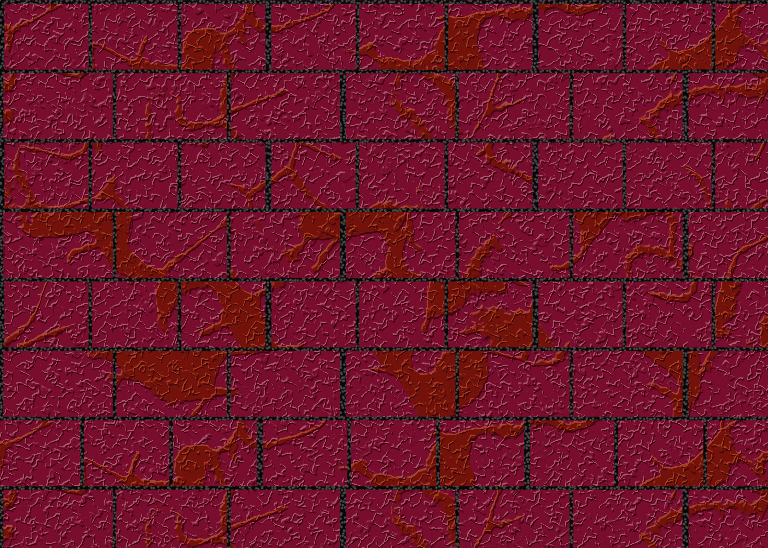
Give the GLSL for this texture, as a Shadertoy shader.

```glsl
// Crimson brick wall in running courses with speckled black mortar.
// Courses alternate two brick widths; an embossed height field built from
// cellular noise gives the grain, and warped cell borders give rusty cracks.

const float COURSE_HEIGHT = 0.0904;
const float TOP_MARGIN = 0.0026;
const float CRACK_PERIOD = 6.0;   // courses before the cracks recur
const vec2 TO_LIGHT = vec2(-0.0008, -0.0014);

const vec3 BRICK = vec3(0.47, 0.05, 0.18);
const vec3 BRICK_LIGHT = vec3(0.66, 0.35, 0.42);
const vec3 BRICK_DARK = vec3(0.25, 0.01, 0.07);
const vec3 RUST = vec3(0.45, 0.07, 0.04);
const vec3 RUST_LIGHT = vec3(0.66, 0.25, 0.13);
const vec3 RUST_DARK = vec3(0.23, 0.03, 0.04);

vec2 hash2(vec2 p) {
    vec3 q = fract(vec3(p.xyx) * vec3(0.1031, 0.1030, 0.0973));
    q += dot(q, q.yzx + 33.33);
    return fract((q.xx + q.yz) * q.zy);
}

// Distances to the nearest and second nearest feature point
vec2 cellular(vec2 p) {
    vec2 cell = floor(p), f = fract(p), nearest = vec2(9.0);
    for (int j = -1; j <= 1; j++)
    for (int i = -1; i <= 1; i++) {
        vec2 g = vec2(i, j);
        float d = length(g + hash2(cell + g) - f);
        nearest = d < nearest.x ? vec2(d, nearest.x)
                                : vec2(nearest.x, min(nearest.y, d));
    }
    return nearest;
}

// Layered sines, roughly 0 to 1
float waves(vec2 p) {
    return 0.5 + 0.25 * (sin(1.3 * p.x + 2.0 * sin(0.9 * p.y))
                       + sin(1.7 * p.y + 1.5 * sin(1.1 * p.x + 2.0)));
}

vec2 warp(vec2 p, float amount) {
    return p + amount * vec2(sin(3.1 * p.y + sin(5.3 * p.x)),
                             sin(3.7 * p.x + sin(4.9 * p.y)));
}

// Short broken ridges and pits
float grain(vec2 p) {
    vec2 q = warp(p * 78.0, 0.3);
    vec2 c = cellular(q);
    float ridge = 1.0 - smoothstep(0.0, 0.3, c.y - c.x);
    return ridge * smoothstep(0.25, 0.65, waves(q * 1.9)) + 0.35 * c.x;
}

// Veins that fade out in places and swell into patches in others
float cracks(vec2 p) {
    vec2 q = warp(warp(p * 9.5, 0.16), 0.05);
    vec2 c = cellular(q);
    float rough = cellular(p * 85.0).x - 0.45;
    float n = waves(q * 1.6 + 4.0);
    float width = -0.06 + 0.13 * smoothstep(0.32, 0.52, n)
                + 0.42 * smoothstep(0.72, 0.98, n);
    return smoothstep(-0.03, 0.03, width - (c.y - c.x) + 0.09 * rough);
}

float relief(vec2 p, vec2 crackPos) {
    return grain(p) + 1.1 * cracks(crackPos);
}

vec3 emboss(vec3 base, vec3 light, vec3 dark, float slope) {
    vec3 lit = mix(base, light, smoothstep(0.05, 0.65, slope));
    return mix(lit, dark, smoothstep(0.05, 0.65, -slope));
}

// Coverage of a band of given half width, softened over one pixel
float band(float dist, float halfWidth, float pixel) {
    return 1.0 - smoothstep(-0.6 * pixel, 0.6 * pixel, abs(dist) - halfWidth);
}

void mainImage(out vec4 fragColor, in vec2 fragCoord) {
    // Canvas widths, measured downward from the upper left
    float pixel = 1.0 / iResolution.x;
    vec2 p = vec2(fragCoord.x, iResolution.y - fragCoord.y) * pixel;

    // Course and its layout
    float v = (p.y - TOP_MARGIN) / COURSE_HEIGHT;
    float course = floor(v);
    bool wide = mod(course, 2.0) > 0.5;
    float brickWidth = wide ? 0.1487 : 0.1159;
    float shift = wide ? 0.0005 : 0.0018;
    shift += mod(course, 8.0) == 6.0 ? -0.0108 : 0.0;

    // Mortar: every third upright joint is thicker
    float u = (p.x - shift) / brickWidth;
    float joint = round(u);
    float jointHalf = mod(joint, 3.0) < 0.5 ? 0.0039 : 0.0024;
    float upright = band((u - joint) * brickWidth, jointHalf, pixel);
    float bed = band((v - round(v)) * COURSE_HEIGHT, 0.0023, pixel);
    float mortar = max(upright, bed);

    // Brick face, lit from the upper left
    vec2 offset = 40.0 * hash2(vec2(mod(course, CRACK_PERIOD), 7.0));
    vec2 crackPos = p - vec2(shift, course * COURSE_HEIGHT) + offset;
    float slope = relief(p, crackPos) - relief(p + TO_LIGHT, crackPos + TO_LIGHT);
    vec3 face = emboss(BRICK, BRICK_LIGHT, BRICK_DARK, slope);
    vec3 rust = emboss(RUST, RUST_LIGHT, RUST_DARK, slope);
    vec3 color = mix(face, rust, cracks(crackPos));

    // Grey speckles in the mortar
    float speck = 1.0 - smoothstep(0.1, 0.6, cellular(p * 230.0).x);
    color = mix(color, vec3(0.03 + 0.27 * speck), mortar);
    fragColor = vec4(color, 1.0);
}
```
